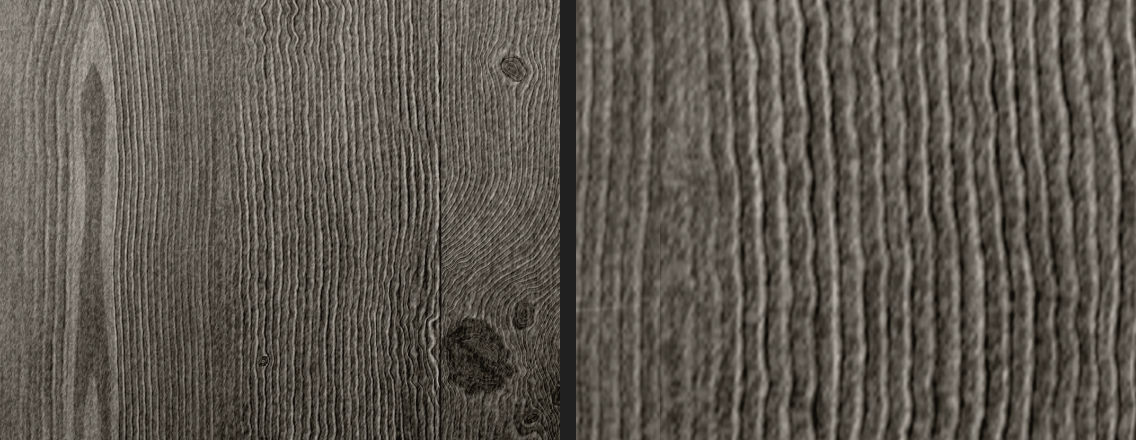
Left: the whole. Right: its middle third, enlarged.
A Shadertoy shader for this texture:

```glsl
// Three weathered grey-brown boards with raised vertical growth rings.
// Each board has its own ring field: a flame, straight ridges, or bent grain.
// Knots push the rings aside; stretched value noise adds fibres and flecks.

float hash(vec2 p) {
    vec3 q = fract(p.xyx * 0.1031);
    q += dot(q, q.yzx + 33.33);
    return fract((q.x + q.y) * q.z);
}

float noise(vec2 p) {
    vec2 i = floor(p), f = fract(p);
    f = f * f * (3.0 - 2.0 * f);
    return mix(mix(hash(i), hash(i + vec2(1, 0)), f.x),
               mix(hash(i + vec2(0, 1)), hash(i + vec2(1, 1)), f.x), f.y);
}

vec2 turn(vec2 p, float a) {
    return vec2(p.x * cos(a) + p.y * sin(a), p.y * cos(a) - p.x * sin(a));
}

// Light ridge with a dark groove at its right; strength varies along it.
float ridge(float g, float y) {
    float id = floor(g), f = fract(g);
    float light = (f - 0.5) / mix(0.11, 0.2, hash(vec2(id, 3.0)));
    float groove = (f - 0.78) / 0.1;
    float strength = 0.6 + 0.7 * noise(vec2(id * 7.3, y * 5.0));
    return strength * (exp(-light * light) - 0.75 * exp(-groove * groove));
}

// Centre, radius and angle of every knot
const vec4 KNOTS[6] = vec4[6](
    vec4(1.166, 0.845, 0.036, -0.6), vec4(1.080, 0.190, 0.095, -0.9),
    vec4(1.193, 0.286, 0.034, 1.3), vec4(1.213, 0.050, 0.014, 0.4),
    vec4(1.272, 0.100, 0.022, 1.2), vec4(0.598, 0.178, 0.013, 0.9));

void mainImage(out vec4 fragColor, in vec2 fragCoord) {
    vec2 p = fragCoord / iResolution.y;
    p.x *= 1.2736 * iResolution.y / iResolution.x;
    float x = p.x, y = p.y;
    bool leftBoard = x < 0.488, rightBoard = x > 1.002;

    // Knots: bend the grain around them and collect their dark cores
    vec2 w = p;
    float core = 0.0, rim = 0.0, knotRings = 0.0;
    for (int i = 0; i < 6; i++) {
        vec4 k = KNOTS[i];
        vec2 q = turn(p - k.xy, k.w);
        q.y *= 1.5;
        float d = length(q) / k.z + 0.45 * (noise(p * 45.0) - 0.5);
        w -= (p - k.xy) * 0.9 * exp(-0.35 * d * d);
        float inside = smoothstep(1.05, 0.9, d);
        float crack = exp(-pow(q.y / k.z * 6.0 + 2.0 * noise(p * 60.0) - 1.0, 2.0));
        core += inside * (0.35 + 0.65 * crack);
        rim += exp(-pow((d - 1.25) * 5.0, 2.0)) - exp(-pow((d - 0.95) * 7.0, 2.0));
        knotRings = max(knotRings, inside);
        if (d < 1.0) w.x = k.x + d * k.z * 1.3;
    }

    // Ring field of each board
    float wobble = noise(w * vec2(9.0, 5.0)) - 0.5;
    float fine = noise(w * vec2(30.0, 45.0)) - 0.5;
    float g, contrast, flame = 0.0;
    if (leftBoard) {
        float u = x - 0.213 + 0.012 * (noise(vec2(2.0, y * 5.0)) - 0.5);
        float a = abs(u);
        float outer = 0.046 * sqrt(smoothstep(1.0, 0.74, y)) + 0.012 * smoothstep(0.4, 0.05, y);
        float inner = 0.030 * sqrt(smoothstep(0.86, 0.76, y))
            - 0.011 * exp(-pow((y - 0.53) * 7.0, 2.0)) + 0.012 * smoothstep(0.35, 0.1, y);
        float tip = 0.021 * sqrt(smoothstep(0.16, 0.02, y));
        float edge = 0.003;
        float d = a - outer * (0.55 + 0.45 * exp(-a * 5.0)) + 0.006 * wobble;
        float heart = smoothstep(edge, -edge, a - outer);
        flame = heart * (1.0 - 1.25 * smoothstep(edge, -edge, a - inner))
            + 1.1 * smoothstep(edge, -edge, a - tip) * step(y, 0.16);
        g = d * (u < 0.0 ? 38.0 : 62.0) + 0.15 * fine;
        contrast = (1.0 - heart) * (u < 0.0 ? 0.13 * smoothstep(0.0, 0.12, x) : 0.21);
        contrast *= mix(1.0, 0.55, smoothstep(0.3, 0.48, x));
    } else if (!rightBoard) {
        float ripple = smoothstep(0.78, 0.98, y) * smoothstep(0.9, 0.65, x);
        float lean = 0.03 * smoothstep(0.4, 1.0, y) - 0.012 * y;
        g = (w.x + lean + 0.014 * wobble + 0.012 * ripple * fine) * 56.0 + 0.28 * fine;
        contrast = 0.23 * smoothstep(0.48, 0.58, x + 0.04 * wobble);
        contrast *= 1.0 - 0.5 * smoothstep(0.7, 0.85, y) * smoothstep(0.62, 0.54, x);
    } else {
        float low = smoothstep(0.5, 0.25, y);
        float bend = 0.22 * smoothstep(0.62, 0.2, w.y);
        float swirl = (0.02 + 0.07 * low + 0.05 * smoothstep(1.1, 1.27, x)) * wobble;
        g = (w.x + bend + swirl) * 72.0 + 0.25 * fine;
        contrast = mix(0.17, 0.13, low);
    }
    contrast *= 1.0 - smoothstep(0.35, 0.9, fwidth(g));

    // Overall light, falling from the upper left to the bottom
    float tone = 0.225 + 0.16 * smoothstep(-0.1, 1.0, y) + 0.09 * smoothstep(0.5, 0.0, x);
    tone -= 0.04 * smoothstep(0.6, 0.1, y) * smoothstep(0.9, 1.27, x);
    tone += 0.05 * (noise(p * vec2(9.0, 4.0)) - 0.5);
    tone += contrast * ridge(g, y) * (1.0 - 0.4 * knotRings) + 0.13 * flame;
    tone += 0.07 * rim - 0.15 * core;

    // Fibres and flecks
    float fibre = noise(p * vec2(210.0, 7.0)) - 0.5;
    float fleck = noise(turn(p, -0.35) * vec2(300.0, 120.0)) - 0.5;
    float speck = noise(p * vec2(390.0, 250.0) + 17.0) - 0.5;
    float rough = leftBoard ? 0.7 : 1.0;
    tone += 0.11 * fibre + rough * 0.2 * fleck + 0.13 * speck;

    // Board joints and the deep grooves beside the right one
    float joint = exp(-pow((x - 1.001) / 0.0024, 2.0));
    float lip = exp(-pow((x - 0.995) / 0.003, 2.0));
    float groove = exp(-pow((fract(x * 50.0 + 0.15 * wobble) - 0.5) * 7.0, 2.0));
    tone += 0.12 * lip - 0.3 * joint - 0.06 * exp(-pow((x - 0.488) / 0.002, 2.0));
    tone -= 0.16 * groove * smoothstep(0.86, 0.92, x) * step(x, 0.99);

    // Faint, nearly level scratches
    for (float i = 0.0; i < 7.0; i++) {
        vec2 s = p - vec2(0.45 * hash(vec2(i, 1.0)), hash(vec2(i, 2.0)));
        float line = exp(-pow((s.y - 0.2 * hash(vec2(i, 5.0)) * s.x) / 0.0015, 2.0));
        tone += 0.09 * line * smoothstep(0.1, 0.06, abs(s.x)) * noise(p * 60.0);
    }

    tone = clamp(tone, 0.05, 0.68);
    fragColor = vec4(tone + vec3(0.02, 0.0, -0.035) * smoothstep(0.0, 0.15, tone), 1.0);
}
```
